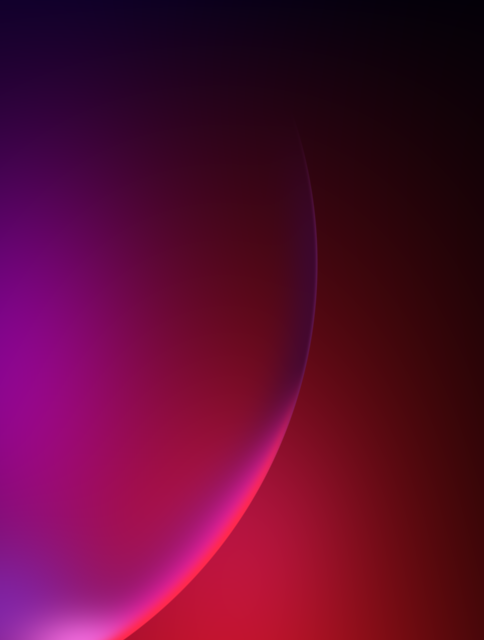
Reproduce this background procedurally as a WebGL 1 fragment shader.

```glsl
precision highp float;
// Dark magenta and ember backdrop crossed by the glowing rim of a large disc.

uniform vec2 u_resolution;

// Lengths are in canvas heights, origin at the lower left.
const vec2 DISC_CENTER = vec2(-0.2266, 0.5885);
const float DISC_RADIUS = 0.7227;

const vec3 NIGHT = vec3(0.035, 0.0, 0.13);
const vec3 EMBER = vec3(0.68, 0.065, 0.085);
const float EMBER_X = 0.345;
const float EMBER_WIDTH = 0.44;

const vec3 MAGENTA = vec3(0.32, 0.0, 0.51);
const vec2 MAGENTA_POS = vec2(0.0, 0.40);
const vec2 MAGENTA_SIZE = vec2(0.234, 0.378);

const vec3 ROSE = vec3(0.13, 0.025, 0.15);
const vec2 ROSE_POS = vec2(0.39, 0.16);
const vec2 ROSE_SIZE = vec2(0.17, 0.22);

const vec3 VIOLET = vec3(0.50, 0.16, 0.73);
const vec2 VIOLET_POS = vec2(0.0, 0.04);
const vec2 VIOLET_SIZE = vec2(0.16, 0.13);

const vec3 LAVENDER = vec3(0.97, 0.46, 0.90);
const vec2 LAVENDER_POS = vec2(0.125, -0.01);
const vec2 LAVENDER_SIZE = vec2(0.09, 0.05);

// Rim colours, from the faint upper arc to the hot lower arc.
const vec3 RIM_DUSK = vec3(0.22, 0.03, 0.24);
const vec3 RIM_LINE = vec3(0.48, 0.14, 0.43);
const vec3 RIM_PURPLE = vec3(0.50, 0.10, 0.58);
const vec3 RIM_PINK = vec3(0.96, 0.13, 0.62);
const vec3 RIM_RED = vec3(1.0, 0.16, 0.30);

float bell(float x) {
  return exp(-x * x);
}

float glow(vec2 p, vec2 center, vec2 size) {
  return bell(length((p - center) / size));
}

// Broad light fields behind and inside the disc.
vec3 backdrop(vec2 p) {
  float down = clamp(1.0 - p.y, 0.0, 1.0);
  vec3 color = NIGHT * p.y * p.y * mix(1.0, 0.25, smoothstep(0.1, 0.75, p.x));
  color += EMBER * (0.02 + 0.98 * down) * bell((p.x - EMBER_X) / EMBER_WIDTH);
  color += MAGENTA * glow(p, MAGENTA_POS, MAGENTA_SIZE);
  return color + ROSE * glow(p, ROSE_POS, ROSE_SIZE);
}

// Layered light along the inner side of the rim; depth grows inward.
vec3 rimLight(vec3 color, vec2 p, float depth) {
  float visible = 1.0 - smoothstep(0.58, 0.84, p.y);
  float heat = 1.0 - smoothstep(0.17, 0.44, p.y);
  float spread = mix(0.6, 1.15, heat);

  color = mix(color, VIOLET, 0.8 * glow(p, VIOLET_POS, VIOLET_SIZE));
  color = mix(color, RIM_DUSK, 0.65 * visible * (1.0 - heat) * bell(depth / 0.046));
  color = mix(color, RIM_PURPLE, 0.7 * heat * bell(depth / (0.072 * spread)));
  color = mix(color, RIM_PINK, 0.95 * heat * bell(depth / (0.034 * spread)));
  color = mix(color, LAVENDER, 0.85 * glow(p, LAVENDER_POS, LAVENDER_SIZE));
  color = mix(color, RIM_RED, heat * bell(depth / (0.013 * spread)));
  return mix(color, RIM_LINE, 0.5 * visible * (1.0 - heat) * bell(depth / 0.0033));
}

void main() {
  vec2 p = gl_FragCoord.xy / u_resolution.y;
  float depth = DISC_RADIUS - distance(p, DISC_CENTER);
  float pixel = 1.0 / u_resolution.y;

  vec3 base = backdrop(p);
  vec3 inside = rimLight(base, p, max(depth, 0.0));
  float mask = smoothstep(-pixel, pixel, depth);

  gl_FragColor = vec4(mix(base, inside, mask), 1.0);
}
```
